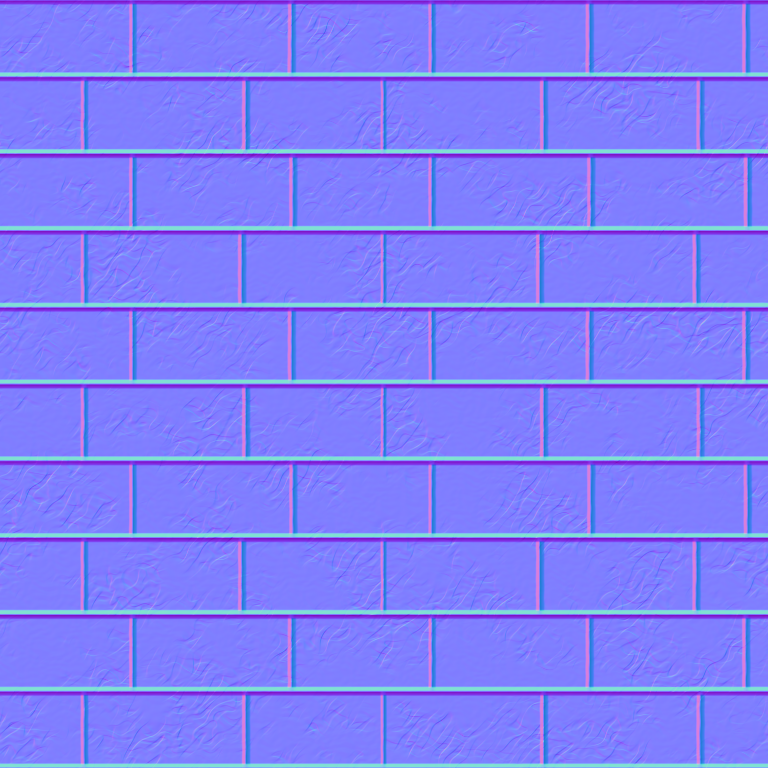
Reproduce this texture map procedurally as a three.js fragment shader.

```glsl
varying vec2 vUv;

float hash(vec2 cell) {
  vec3 q = fract(cell.xyx * vec3(0.1031, 0.1030, 0.0973));
  q += dot(q, q.yzx + 33.33);
  return fract((q.x + q.y) * q.z);
}

// Gradient noise that wraps after the given number of cells
float cornerRamp(vec2 cell, vec2 cells, vec2 offset) {
  float angle = 6.2832 * hash(mod(cell, cells) + cells * 0.7);
  return dot(vec2(cos(angle), sin(angle)), offset);
}

float noise(vec2 p, vec2 cells) {
  p *= cells;
  vec2 i = floor(p), f = p - i;
  vec2 u = f * f * f * (f * (f * 6.0 - 15.0) + 10.0);
  vec2 e = vec2(1.0, 0.0);
  return mix(
    mix(cornerRamp(i, cells, f), cornerRamp(i + e, cells, f - e), u.x),
    mix(cornerRamp(i + e.yx, cells, f - e.yx), cornerRamp(i + 1.0, cells, f - 1.0), u.x),
    u.y);
}

// Trowelled relief: leaning creases in rough patches over a fine grain
float plasterHeight(vec2 p) {
  vec2 s = p + 0.008 * vec2(noise(p, vec2(31.0, 37.0)), noise(p, vec2(41.0, 29.0)));
  vec2 lean = vec2(s.x, s.y - s.x);
  float roughness = smoothstep(-0.25, 0.45, noise(p, vec2(9.0, 13.0)) + 0.7 * noise(p, vec2(33.0, 39.0)));
  float creases = smoothstep(-0.02, 0.14, noise(lean, vec2(34.0, 58.0)))
                + 0.7 * smoothstep(0.02, 0.2, noise(s, vec2(47.0, 83.0)));
  float grain = noise(s, vec2(105.0, 145.0));
  return 0.00042 * roughness * creases + 0.00028 * (0.4 + roughness) * grain;
}

// Soft strip from zero to width
float strip(float d, float width) {
  return smoothstep(0.0, 0.0013, d) * (1.0 - smoothstep(width - 0.0013, width + 0.0013, d));
}

void main() {
  vec2 p = vUv;
  vec2 e = vec2(0.001, 0.0);
  float here = plasterHeight(p);
  vec2 slope = (vec2(plasterHeight(p + e), plasterHeight(p + e.yx)) - here) / e.x;
  vec2 worn = p + vec2(0.0007 * noise(p, vec2(60.0)), 0.0);

  // Ten courses, counted from the top; joint layout repeats every four
  float course = mod(floor((1.0 - p.y) * 10.0), 4.0);
  float shifted = mod(course, 2.0);
  float drift = mix(0.001, 0.0026, shifted) * (abs(course - 1.5) < 1.0 ? 1.0 : -1.0);
  float start = mix(0.1725, 0.1094, shifted);
  vec4 joints = start + vec4(0.2, 0.4, 0.6, 0.8) + vec4(0.0078, -0.0104, -0.0043, -0.0005)
              + drift * vec4(1.0, 0.0, 1.0, 1.0);

  // Signed distance to the nearest upright joint
  vec4 sides = fract(worn.x - joints + 0.5) - 0.5;
  float side = fract(worn.x - start + 0.5) - 0.5;
  float thickness = 0.92;
  for (int k = 0; k < 4; k++) {
    if (abs(sides[k]) < abs(side)) {
      side = sides[k];
      thickness = k == 1 ? 0.9 - 0.2 * shifted : 1.0;
    }
  }

  // Signed distance to the nearest bed joint, positive above it
  float bed = (fract(p.y * 10.0 + 0.5) - 0.5) / 10.0;

  // Bevel tilts: steep beside the joint, easing on to the brick
  float rightBevel = 0.70 * strip(-side, 0.0046 * thickness);
  float leftBevel = mix(0.85, 0.4, clamp(side / 0.006, 0.0, 1.0)) * strip(side, 0.0062 * thickness);
  float lowerBevel = 0.77 * strip(bed, 0.0057);
  float upperBevel = mix(0.95, 0.5, clamp(-bed / 0.0055, 0.0, 1.0)) * strip(-bed, 0.0058);

  float bedCover = 1.0 - smoothstep(0.0035, 0.0065, abs(bed));
  float crossing = 1.0 - smoothstep(0.001, 0.005, abs(side));
  vec2 bevel = vec2((rightBevel - leftBevel) * (1.0 - 0.9 * bedCover),
                    (lowerBevel - upperBevel) * (1.0 - 0.2 * crossing));

  // Surface normal packed as colour, with the vertical axis flipped
  float flatness = 1.0 - 0.7 * smoothstep(0.1, 0.6, length(bevel));
  vec2 tilt = bevel + vec2(-slope.x, slope.y) * flatness + vec2(0.0, -0.01);
  tilt *= min(1.0, 0.97 / max(length(tilt), 0.001));
  vec3 normal = vec3(tilt, sqrt(1.0 - dot(tilt, tilt)));
  gl_FragColor = vec4(normal * 0.5 + 0.5, 1.0);
}
```
